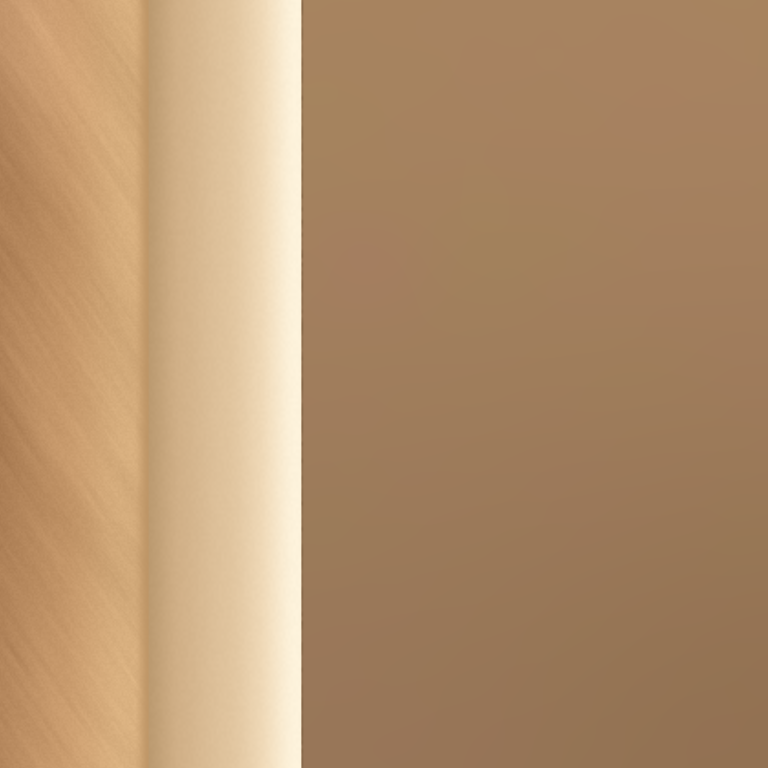
Write a three.js fragment shader that draws this background.

```glsl
// Three upright panels: brushed tan wood, a rounded cream column and a flat brown wall.
// Each is a horizontal colour ramp; stretched value noise adds the slanted grain,
// the soft bands in the wood and the faint warm and olive mottling of the wall.

varying vec2 vUv;

// Layout
const float WOOD_EDGE = 0.1935;
const float COLUMN_EDGE = 0.3925;
const float EDGE_SOFTNESS = 0.0011;
const vec2 GRAIN_ALONG = vec2(0.56, -0.8285);

// Strengths
const float BAND_AMOUNT = 0.12;
const float GRAIN_AMOUNT = 0.045;
const float SPECKLE_AMOUNT = 0.012;
const float MOTTLE_AMOUNT = 0.016;

// Colours
const vec3 WOOD_DARK = vec3(0.655, 0.475, 0.315);
const vec3 WOOD_MID = vec3(0.775, 0.595, 0.415);
const vec3 WOOD_LIGHT = vec3(0.845, 0.685, 0.495);
const vec3 WOOD_RIM = vec3(0.735, 0.575, 0.390);
const vec3 CREAM_SHADE = vec3(0.725, 0.595, 0.430);
const vec3 CREAM_LOW = vec3(0.815, 0.685, 0.525);
const vec3 CREAM_MID = vec3(0.880, 0.770, 0.620);
const vec3 CREAM_HIGH = vec3(0.945, 0.860, 0.730);
const vec3 CREAM_GLOW = vec3(0.992, 0.950, 0.860);
const vec3 WALL_TOP = vec3(0.655, 0.515, 0.375);
const vec3 WALL_BOTTOM = vec3(0.595, 0.465, 0.345);
const vec3 SEAM = vec3(0.500, 0.385, 0.265);

float hash(vec2 p) {
  vec3 q = fract(vec3(p.xyx) * 0.1031);
  q += dot(q, q.yzx + 33.33);
  return fract((q.x + q.y) * q.z);
}

float valueNoise(vec2 p) {
  vec2 cell = floor(p);
  vec2 f = fract(p);
  f = f * f * (3.0 - 2.0 * f);
  float low = mix(hash(cell), hash(cell + vec2(1.0, 0.0)), f.x);
  float high = mix(hash(cell + vec2(0.0, 1.0)), hash(cell + vec2(1.0, 1.0)), f.x);
  return mix(low, high, f.y);
}

float layeredNoise(vec2 p) {
  float sum = 0.0;
  float weight = 0.5;
  for (int i = 0; i < 3; i++) {
    sum += weight * valueNoise(p);
    p = p * 2.03 + 17.3;
    weight *= 0.5;
  }
  return sum / 0.875;
}

float softBlob(vec2 p, vec2 centre, vec2 radius) {
  vec2 d = (p - centre) / radius;
  return exp(-dot(d, d));
}

vec3 woodPanel(vec2 p) {
  float x = p.x / WOOD_EDGE;
  vec3 col = mix(WOOD_DARK, WOOD_MID, smoothstep(-0.15, 0.6, x));
  col = mix(col, WOOD_LIGHT, smoothstep(0.4, 0.87, x));
  // The upper left catches more light
  col += 0.07 * smoothstep(0.65, 1.0, p.y) * (1.0 - smoothstep(0.2, 0.9, x));

  // Broad slanted bands, then fine brushed fibres
  vec2 g = vec2(dot(p, vec2(-GRAIN_ALONG.y, GRAIN_ALONG.x * -1.0)), dot(p, GRAIN_ALONG));
  g.x = dot(p, vec2(-GRAIN_ALONG.y, GRAIN_ALONG.x));
  float band = layeredNoise(vec2(g.x * 9.0, g.y * 2.0) + 40.0) - 0.5;
  float fibre = layeredNoise(vec2(g.x * 130.0, g.y * 9.0) + 90.0) - 0.5;
  col += vec3(1.0, 0.98, 0.88) * (band * BAND_AMOUNT + fibre * GRAIN_AMOUNT);
  col += (valueNoise(p * 420.0) - 0.5) * SPECKLE_AMOUNT * 2.0;
  return mix(col, WOOD_RIM, 0.85 * smoothstep(0.90, 1.0, x));
}

vec3 creamColumn(vec2 p) {
  float x = (p.x - WOOD_EDGE) / (COLUMN_EDGE - WOOD_EDGE);
  vec3 col = mix(CREAM_SHADE, CREAM_LOW, smoothstep(-0.05, 0.22, x));
  col = mix(col, CREAM_MID, smoothstep(0.12, 0.58, x));
  col = mix(col, CREAM_HIGH, smoothstep(0.5, 0.82, x));
  col = mix(col, CREAM_GLOW, smoothstep(0.72, 0.97, x));
  return col + (valueNoise(p * vec2(300.0, 240.0)) - 0.5) * SPECKLE_AMOUNT;
}

vec3 brownWall(vec2 p) {
  vec3 col = mix(WALL_BOTTOM, WALL_TOP, smoothstep(-0.1, 1.05, p.y));
  // Shade gathers in the lower right corner
  col -= 0.025 * softBlob(p, vec2(1.05, 0.0), vec2(0.4, 0.45));
  // Faint shifts between rose and olive
  float tint = layeredNoise(p * vec2(5.0, 6.0) + 7.0) - 0.5;
  tint += 0.8 * softBlob(p, vec2(0.48, 0.65), vec2(0.08, 0.07));
  tint -= 0.4 * softBlob(p, vec2(0.70, 0.69), vec2(0.14, 0.07));
  return col + MOTTLE_AMOUNT * tint * vec3(0.5, -0.7, 0.8);
}

void main() {
  vec2 p = vUv;
  float pastWood = smoothstep(-EDGE_SOFTNESS, EDGE_SOFTNESS, p.x - WOOD_EDGE);
  float pastColumn = smoothstep(-EDGE_SOFTNESS, EDGE_SOFTNESS, p.x - COLUMN_EDGE);
  vec3 col = mix(woodPanel(p), creamColumn(p), pastWood);
  col = mix(col, brownWall(p), pastColumn);

  // Thin uneven dark seam beside the column
  float seam = 1.0 - smoothstep(0.0, 0.0022, abs(p.x - COLUMN_EDGE - 0.0014));
  col = mix(col, SEAM, seam * mix(0.3, 0.8, valueNoise(vec2(3.0, p.y * 180.0))));
  gl_FragColor = vec4(col, 1.0);
}
```
